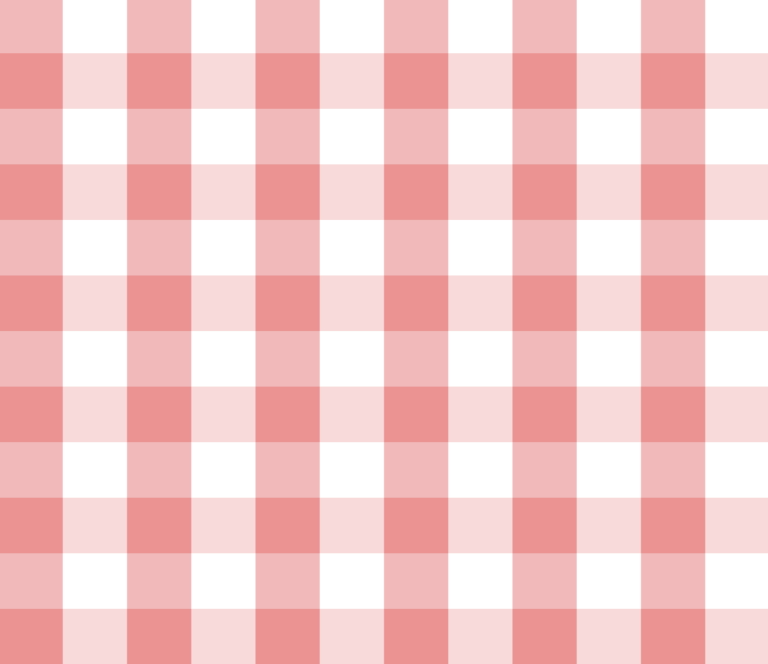
This pattern is drawn by a Shadertoy shader. Its source:

```glsl
// Gingham cloth: six pink columns cross six paler pink rows on white.
// Each set of bands is a periodic, edge-smoothed coverage mask; the two
// masks blend four flat colours, with the darkest where bands cross.

const vec3 WHITE       = vec3(1.0);
const vec3 COLUMN_PINK = vec3(0.945, 0.727, 0.729);
const vec3 ROW_PINK    = vec3(0.970, 0.853, 0.851);
const vec3 CROSS_PINK  = vec3(0.917, 0.578, 0.573);

// Periods and band starts, as fractions of the canvas width and height.
const vec2 PERIOD = vec2(0.1673, 0.16735);
const vec2 START  = vec2(-0.0019, -0.0006);
const float BAND_SHARE = 0.5;   // part of each period that is coloured
const float SOFTNESS = 0.0012;  // half-width of an edge

// Coverage of repeating bands that begin at start, from 0 to 1.
float bands(float position, float start, float period, float soften) {
    float phase = fract((position - start) / period - 0.5 * BAND_SHARE + 0.5) - 0.5;
    float edgeDistance = (abs(phase) - 0.5 * BAND_SHARE) * period;
    return 1.0 - smoothstep(-soften, soften, edgeDistance);
}

// Colour of the weave for the given column and row coverage.
vec3 weave(float column, float row) {
    vec3 betweenRows = mix(WHITE, COLUMN_PINK, column);
    vec3 insideRow   = mix(ROW_PINK, CROSS_PINK, column);
    return mix(betweenRows, insideRow, row);
}

void mainImage(out vec4 fragColor, in vec2 fragCoord) {
    vec2 uv = fragCoord / iResolution.xy;
    // Never let an edge become thinner than about one pixel.
    vec2 soften = max(vec2(SOFTNESS), 0.6 / iResolution.xy);

    float column = bands(uv.x, START.x, PERIOD.x, soften.x);
    float row    = bands(uv.y, START.y, PERIOD.y, soften.y);

    fragColor = vec4(weave(column, row), 1.0);
}
```
